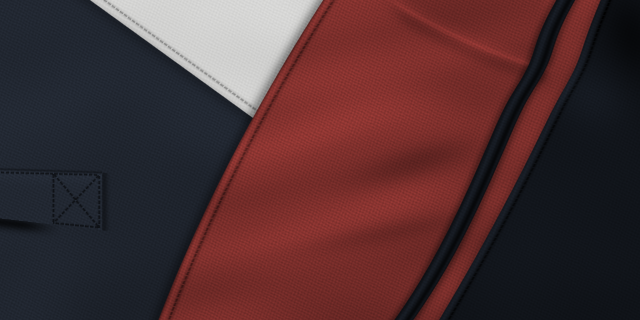
Reproduce this texture procedurally as a WebGL 1 fragment shader.

```glsl
precision highp float;
uniform vec2 u_resolution;

const vec3 NAVY = vec3(0.125, 0.147, 0.185);
const vec3 DEEP_NAVY = vec3(0.060, 0.073, 0.094);
const vec3 RED = vec3(0.485, 0.183, 0.170);
const vec3 WHITE = vec3(0.83, 0.83, 0.825);
const float WEAVE_PITCH = 0.0104;
const float STITCH_PITCH = 0.0155;
const float PIPING_HALF = 0.026;

vec2 gradientAt(vec2 cell) {
  float h = fract(sin(dot(cell, vec2(127.1, 311.7))) * 43758.5);
  return vec2(cos(6.2832 * h), sin(6.2832 * h));
}

float gradientNoise(vec2 p) {
  vec2 i = floor(p), f = fract(p);
  vec2 u = f * f * f * (f * (f * 6.0 - 15.0) + 10.0);
  float a = dot(gradientAt(i), f);
  float b = dot(gradientAt(i + vec2(1.0, 0.0)), f - vec2(1.0, 0.0));
  float c = dot(gradientAt(i + vec2(0.0, 1.0)), f - vec2(0.0, 1.0));
  float d = dot(gradientAt(i + 1.0), f - 1.0);
  return mix(mix(a, b, u.x), mix(c, d, u.x), u.y);
}

float bell(float x, float width) {
  return exp(-x * x / (width * width));
}

// Soft elliptical patch of light or shade, tilted by angle
float patchOf(vec2 p, vec2 center, vec2 size, float angle) {
  vec2 d = p - center;
  float c = cos(angle), s = sin(angle);
  d = vec2(c * d.x + s * d.y, c * d.y - s * d.x) / size;
  return exp(-dot(d, d));
}

float cover(float d, float px) {
  return smoothstep(-px, px, d);
}

// Dashed thread: d is the distance across, t the length along
float stitch(float d, float t) {
  float dash = abs(fract(t / STITCH_PITCH) - 0.5);
  return bell(d, 0.0035) * (1.0 - smoothstep(0.28, 0.42, dash));
}

float segment(vec2 p, vec2 a, vec2 b) {
  vec2 ab = b - a;
  float t = dot(p - a, ab) / dot(ab, ab);
  float inside = step(0.0, t) * step(t, 1.0);
  return inside * stitch(length(p - a - ab * t), t * length(ab));
}

float weave(vec2 p) {
  vec2 q = p / WEAVE_PITCH;
  q += 0.25 * gradientNoise(p * 24.0);
  return sin(6.2832 * (q.x * 0.5 + q.y)) * 0.6 + sin(6.2832 * (q.x - q.y * 0.35)) * 0.4;
}

void main() {
  vec2 p = gl_FragCoord.xy / u_resolution.y;
  float px = 0.8 / u_resolution.y;
  float x = p.x, y = p.y;

  // Signed distances to the seams, positive to the right or above
  float hem = (x - (0.495 + y * (0.386 + 0.129 * y))) * 0.89;
  float kink = bell(y - 0.79, 0.09);
  float piping = (x - (1.262 + y * (0.712 + y * (0.273 * y - 0.479))) - 0.018 * kink) * 0.88;
  float side = (x - (1.372 + y * (0.601 - 0.096 * y)) - 0.011 * kink) * 0.88;
  float yoke = dot(p - vec2(0.281, 1.0), vec2(0.586, 0.810));
  float yokeLength = dot(p, vec2(0.810, -0.586));

  // Left navy panel
  float folds = gradientNoise(vec2(x * 3.0 + y, y * 4.0 - x)) * 0.12;
  vec3 color = NAVY * (1.04 + folds - 0.20 * patchOf(p, vec2(0.48, 0.1), vec2(0.35, 0.3), 0.8));
  color *= 1.0 - 0.22 * bell(yoke, 0.025);

  // Strap with boxed cross stitching
  float top = 0.471 - 0.034 * x;
  float bottom = 0.318 - 0.118 * x;
  float strap = cover(top - y, px) * cover(y - bottom, px) * cover(0.319 - x, px);
  float under = bell(y - bottom + 0.012, 0.020) * step(y, bottom);
  color *= 1.0 - 0.72 * under * (1.0 - smoothstep(0.06, 0.20, x));
  color *= 1.0 - 0.35 * bell(x - 0.325, 0.012) * cover(top - y, px) * cover(y - bottom, px);
  color = mix(color, NAVY * (1.05 + 0.15 * bell(y - top, 0.035)), strap);
  color *= 1.0 - 0.35 * bell(y - top, 0.004) * step(x, 0.319);
  vec2 a = vec2(0.167, 0.457), b = vec2(0.310, 0.453);
  vec2 c = vec2(0.310, 0.289), d = vec2(0.167, 0.303);
  float threads = segment(p, a, b) + segment(p, b, c) + segment(p, c, d) + segment(p, d, a);
  threads += segment(p, a, c) + segment(p, b, d) + segment(p, vec2(0.0, 0.461), a);
  color *= 1.0 - 0.55 * min(threads, 1.0);

  // White yoke
  vec3 white = WHITE * (1.0 + folds * 0.4 - 0.10 * bell(yoke, 0.012));
  white *= 1.0 - 0.10 * bell(yoke - 0.026, 0.007) - 0.22 * stitch(yoke - 0.026, yokeLength);
  color = mix(color, white, cover(yoke, px));
  color *= 1.0 - 0.35 * bell(hem, 0.022);

  // Red panel: broad folds, crease and stitched hem
  float light = 1.0 + 0.20 * gradientNoise(vec2(x * 2.0 - y, y * 7.0 - x * 1.5));
  light += 0.10 * patchOf(p, vec2(1.08, 0.66), vec2(0.35, 0.22), 0.5);
  light += 0.11 * patchOf(p, vec2(1.28, 0.40), vec2(0.20, 0.06), 0.25);
  light -= 0.26 * patchOf(p, vec2(1.31, 0.50), vec2(0.24, 0.055), 0.32);
  light -= 0.15 * patchOf(p, vec2(1.20, 0.27), vec2(0.28, 0.035), 0.20);
  light -= 0.14 * patchOf(p, vec2(0.90, 0.05), vec2(0.40, 0.12), -0.15);
  light -= 0.12 * patchOf(p, vec2(1.50, 0.68), vec2(0.20, 0.08), -0.3);
  float t = x - 1.22;
  float crease = y - (1.0 - 0.633 * t + 0.40 * t * t);
  float creaseSpan = smoothstep(-0.03, 0.06, t) * (1.0 - smoothstep(0.46, 0.52, t));
  light += creaseSpan * (0.15 * bell(crease, 0.009) - 0.14 * bell(crease + 0.030, 0.025));
  light -= 0.10 * creaseSpan * smoothstep(0.0, 0.05, crease);
  light += 0.06 * bell(hem - 0.014, 0.009) - 0.22 * bell(hem - 0.030, 0.008);
  light -= 0.30 * bell(hem, 0.006) + 0.25 * stitch(hem - 0.029, y * 1.12);
  light -= 0.30 * bell(abs(piping) - PIPING_HALF, 0.014);
  light -= 0.15 * bell(side, 0.014);
  color = mix(color, RED * light, cover(hem, px));

  // Raised navy piping
  float ridge = 0.75 + 0.75 * bell(piping + 0.010, 0.010) - 0.35 * bell(piping - 0.010, 0.006);
  ridge += 0.30 * bell(piping - 0.020, 0.004);
  color = mix(color, DEEP_NAVY * ridge, cover(PIPING_HALF - abs(piping), px));

  // Shadowed navy side panel
  float shade = 1.0 + 0.35 * patchOf(p, vec2(1.84, 0.70), vec2(0.12, 0.09), -0.3);
  shade += 0.22 * patchOf(p, vec2(1.70, 0.28), vec2(0.28, 0.25), 0.9) + folds;
  shade -= 0.55 * patchOf(p, vec2(1.98, 0.88), vec2(0.09, 0.14), 0.3);
  shade += 0.45 * bell(side - 0.010, 0.009) - 0.35 * bell(side - 0.026, 0.007);
  shade -= 0.40 * stitch(side - 0.026, y * 1.14);
  color = mix(color, DEEP_NAVY * shade, cover(side, px));

  // Twill weave and fiber grain, subdued on the white cloth
  float pale = smoothstep(0.4, 0.7, color.g);
  float grain = 0.09 * weave(p) + 0.08 * gradientNoise(p * 170.0);
  color *= 1.0 + grain * mix(1.0, 0.25, pale);
  gl_FragColor = vec4(clamp(color, 0.0, 1.0), 1.0);
}
```
